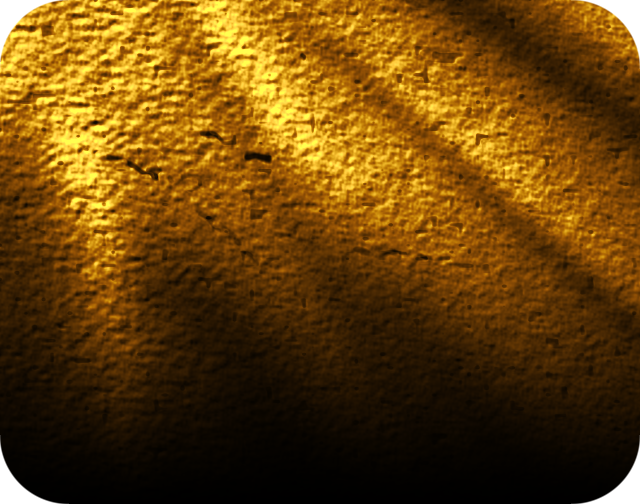
This texture is drawn by a WebGL 1 fragment shader. Its source:

```glsl
precision highp float;
// Rough golden plaster wall under slanting shafts of light, in a rounded frame.
uniform vec2 u_resolution;

#define CORNER_RADIUS 0.136
#define BASE_LIGHT 0.74
#define FADE_START 0.14
#define FADE_END 1.02
#define RELIEF 1.45
#define GRAIN_SCALE 74.0
#define PIT_DEPTH 0.5
#define EDGE_WOBBLE 0.035

float hash(vec2 p) {
  vec3 q = fract(vec3(p.xyx) * 0.1031);
  q += dot(q, q.yzx + 33.33);
  return fract((q.x + q.y) * q.z);
}

float noise(vec2 p) {
  vec2 i = floor(p), f = fract(p);
  f = f * f * (3.0 - 2.0 * f);
  return mix(mix(hash(i), hash(i + vec2(1.0, 0.0)), f.x),
             mix(hash(i + vec2(0.0, 1.0)), hash(i + 1.0), f.x), f.y);
}

// Plaster height: lumps, medium grain and fine grain leaning along the shafts
float plaster(vec2 p) {
  vec2 along = vec2(0.77 * p.x + 0.64 * p.y, 0.77 * p.y - 0.64 * p.x);
  float coarse = noise(p * GRAIN_SCALE * vec2(0.8, 1.15));
  float fine = noise(along * GRAIN_SCALE * vec2(1.2, 1.7) + 31.0);
  float leftness = smoothstep(0.75, 0.25, p.x);
  return 0.55 * noise(p * 27.0 + 7.0) + mix(0.35, 0.75, leftness) * coarse
       + 0.4 * fine + 0.16 * noise(p * 210.0);
}

// Soft shaft whose centre moves sideways with depth below the top edge
float shaft(vec2 p, float start, float slope, float width) {
  float d = (p.x - start - slope * p.y) / width;
  return exp(-d * d);
}

float glow(vec2 p, vec2 centre, vec2 size) {
  vec2 d = (p - centre) / size;
  return exp(-dot(d, d));
}

// Tapered scratch between two points
float scratch(vec2 p, vec2 a, vec2 b, float width) {
  vec2 ab = b - a;
  float k = clamp(dot(p - a, ab) / dot(ab, ab), 0.0, 1.0);
  return smoothstep(width, width * 0.25, length(p - a - ab * k));
}

// Broad illumination, with depth measured downwards
float illumination(vec2 p) {
  float t = p.y;
  p.x += EDGE_WOBBLE * (noise(p * 7.0) - 0.5);
  float light = BASE_LIGHT * (1.0 - smoothstep(FADE_START, FADE_END, t));

  // Bright shafts
  float gain = 1.0;
  gain += 0.46 * shaft(p, 0.41, 0.73, 0.055) * (1.0 - smoothstep(0.2, 0.5, t));
  gain += 0.24 * shaft(p, 0.45, 0.88, 0.12) * smoothstep(0.12, 0.4, t);
  gain += 0.30 * shaft(p, 0.59, 1.19, 0.06) * smoothstep(0.02, 0.3, t);
  gain += 0.62 * shaft(p, 0.12, 0.15, 0.055) * smoothstep(0.12, 0.32, t);
  gain += 0.20 * glow(p, vec2(0.24, 0.06), vec2(0.12, 0.17));
  gain += 0.38 * glow(p, vec2(0.0, 0.08), vec2(0.07, 0.11));

  // Shadows between them
  gain -= 0.20 * shaft(p, 0.34, 0.57, 0.045);
  gain -= 0.36 * shaft(p, 0.55, 1.09, 0.045) * smoothstep(0.0, 0.12, t);
  gain -= 0.30 * shaft(p, 0.92, 1.40, 0.08);
  gain -= 0.50 * shaft(p, 0.06, 0.57, 0.12) * smoothstep(0.35, 0.62, t);
  gain -= 0.34 * shaft(p, 0.28, 0.80, 0.09) * smoothstep(0.4, 0.62, t);

  // Dim sides
  float right = smoothstep(0.0, 0.25, p.x - 0.66 - 1.19 * t);
  float rim = smoothstep(0.04, 0.13, p.x - 1.0 - 1.35 * t);
  gain -= 0.42 * right - 0.38 * rim;
  gain -= 0.42 * smoothstep(0.17, 0.02, p.x) * smoothstep(0.16, 0.42, t);
  return light * max(gain, 0.0);
}

// Dark pits, cracks and scratches
float damage(vec2 p) {
  vec2 q = p + 0.012 * vec2(noise(p * 45.0) - 0.5, noise(p * 45.0 + 19.0) - 0.5);
  float broken = smoothstep(0.35, 0.6, noise(p * 65.0 + 3.0));
  float marks = scratch(q, vec2(0.495, 0.307), vec2(0.530, 0.319), 0.010);
  marks += 0.7 * scratch(q, vec2(0.402, 0.262), vec2(0.435, 0.272), 0.008);
  marks += 0.8 * scratch(q, vec2(0.596, 0.113), vec2(0.601, 0.116), 0.007);
  marks += 0.8 * broken * scratch(q, vec2(0.19, 0.305), vec2(0.31, 0.35), 0.008);
  marks += 0.5 * broken * scratch(q, vec2(0.33, 0.35), vec2(0.53, 0.54), 0.010);
  marks += 0.5 * broken * scratch(q, vec2(0.67, 0.495), vec2(0.89, 0.51), 0.006);
  float specks = smoothstep(0.80, 0.95, noise(p * vec2(58.0, 74.0) + 11.0));
  return clamp(marks + PIT_DEPTH * specks, 0.0, 1.0);
}

// Black through amber to pale gold
vec3 goldRamp(float s) {
  float green = s * (0.55 + 0.23 * smoothstep(0.55, 1.0, s));
  float blue = 0.035 * s + 0.26 * smoothstep(0.72, 1.15, s);
  return clamp(vec3(s, green, blue), 0.0, 1.0);
}

void main() {
  vec2 size = vec2(u_resolution.x / u_resolution.y, 1.0);
  vec2 p = gl_FragCoord.xy / u_resolution.y;
  p.y = 1.0 - p.y;

  // Relief lit from the upper left
  float slope = plaster(p) - plaster(p + vec2(-0.0035, -0.0045));
  float tone = illumination(p) * (1.0 + RELIEF * clamp(slope, -0.6, 0.5));
  tone *= 1.0 - 0.85 * damage(p);
  tone *= 1.0 + 0.3 * damage(p - vec2(0.004, 0.007)) * (1.0 - damage(p));

  // Rounded frame on white
  vec2 d = abs(p - 0.5 * size) - 0.5 * size + CORNER_RADIUS;
  float edge = length(max(d, 0.0)) - CORNER_RADIUS;
  float outside = smoothstep(-0.002, 0.002, edge) * step(0.0, min(d.x, d.y));
  gl_FragColor = vec4(mix(goldRamp(tone), vec3(1.0), outside), 1.0);
}
```
